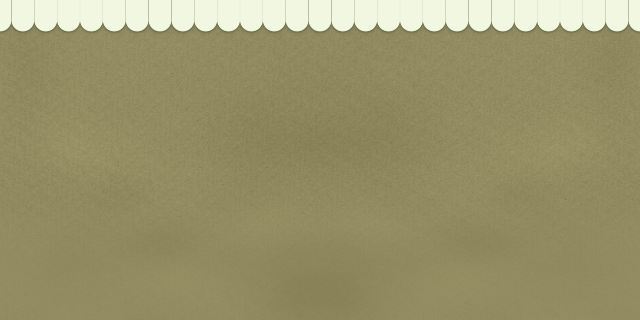
Write a Shadertoy shader that draws this background.

```glsl
// An olive paper wall under a cream awning with a scalloped hem.
// The hem repeats one circle with fract; the paper is mirrored about the
// middle and built from soft blots, cloudy value noise and fine grain.

float hash(vec2 p) {
    return fract(sin(dot(p, vec2(127.1, 311.7))) * 43758.5453);
}

float valueNoise(vec2 p) {
    vec2 cell = floor(p), f = fract(p);
    f = f * f * (3.0 - 2.0 * f);
    return mix(mix(hash(cell), hash(cell + vec2(1, 0)), f.x),
               mix(hash(cell + vec2(0, 1)), hash(cell + vec2(1, 1)), f.x), f.y);
}

float clouds(vec2 p) {
    float sum = 0.0, weight = 0.5;
    for (int i = 0; i < 4; i++) {
        sum += weight * (valueNoise(p) - 0.5);
        p = p * 2.03 + 7.3;
        weight *= 0.5;
    }
    return sum;
}

// Soft elliptical stain, 1 at its centre
float blot(vec2 p, vec2 centre, vec2 size) {
    vec2 d = (p - centre) / size;
    return exp(-dot(d, d));
}

// Signed distance to the awning: a band with a row of half circles below
float awning(vec2 p) {
    float period = 1.0 / 14.0;
    float x = (fract(p.x / period + 0.5) - 0.5) * period;
    float y = min(p.y - 0.9375, 0.0);
    return length(vec2(x, y)) - 0.5 * period;
}

vec3 paper(vec2 p) {
    vec2 m = vec2(abs(p.x), p.y);
    float tone = 0.035 * clouds(m * vec2(4.0, 5.0) + 3.0);

    // Broad stains and worn light patches
    tone -= 0.035 * blot(m, vec2(0.0, 0.57), vec2(0.24, 0.13));
    tone -= 0.030 * blot(m, vec2(0.04, 0.10), vec2(0.15, 0.13));
    tone -= 0.020 * blot(m, vec2(0.50, 0.24), vec2(0.11, 0.07));
    tone -= 0.018 * blot(m, vec2(0.60, 0.39), vec2(0.10, 0.06));
    tone -= 0.020 * blot(m, vec2(0.92, 0.78), vec2(0.08, 0.15));
    tone += 0.020 * blot(m, vec2(0.16, 0.30), vec2(0.14, 0.06));
    tone += 0.018 * blot(m, vec2(0.72, 0.52), vec2(0.14, 0.08));
    tone += 0.015 * blot(m, vec2(0.45, 0.12), vec2(0.16, 0.09));

    // Fine grain with sparse dark flecks, fainter near the floor
    float rough = mix(0.35, 1.0, smoothstep(0.15, 0.5, p.y));
    tone += rough * 0.045 * (valueNoise(p * 230.0 + 500.0) - 0.5);
    tone -= rough * 0.05 * smoothstep(0.82, 1.0, valueNoise(p * 170.0 + 900.0));
    return vec3(0.573, 0.545, 0.380) + tone * vec3(1.0, 1.0, 0.85);
}

void mainImage(out vec4 fragColor, in vec2 fragCoord) {
    vec2 p = fragCoord / iResolution.y;
    p.x -= 0.5 * iResolution.x / iResolution.y;
    float pixel = 1.0 / iResolution.y;
    vec3 color = paper(p);

    // Narrow shadow hugging the hem, falling slightly downward
    float shade = exp(-max(awning(p + vec2(0.0, 0.002)), 0.0) / 0.0035);
    color = mix(color, vec3(0.33, 0.37, 0.25), 0.65 * shade);

    // Cream awning
    float cover = 1.0 - smoothstep(-0.6 * pixel, 0.6 * pixel, awning(p));
    color = mix(color, vec3(0.949, 0.969, 0.882), cover);
    fragColor = vec4(color, 1.0);
}
```
